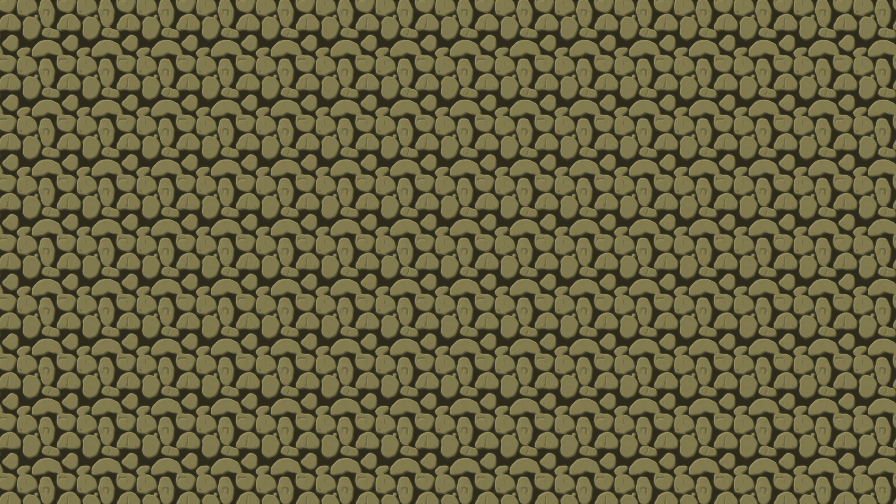
A Shadertoy shader for this texture:

```glsl
// Cobbled ground: a square tile of ten worn olive stones over dark earth, repeated.
// Each stone is a tilted, tapered, bent superellipse with a noisy outline;
// shifted copies of the distance field give lit and shaded rims.

const float TILES_ACROSS = 15.0;
const int STONES = 10;
const float ROUNDNESS = 2.5;       // superellipse exponent
const float SWELL = 1.04;          // overall stone size
const float WOBBLE = 0.035;        // roughness of the outlines
const float RIM = 0.027;           // rim width, in tiles
const float CRACK_WIDTH = 0.035;
const vec2 TO_LIGHT = vec2(-0.6, -0.8);  // y points down

const vec3 FACE = vec3(0.51, 0.48, 0.31);
const vec3 LIT = vec3(0.58, 0.55, 0.365);
const vec3 SHADE = vec3(0.42, 0.40, 0.26);
const vec3 CREVICE = vec3(0.33, 0.31, 0.20);
const vec3 EARTH = vec3(0.24, 0.23, 0.15);
const vec3 EARTH_DEEP = vec3(0.175, 0.165, 0.105);

// Centre and half size of each stone, in tiles from the top left
const vec4 PLACE[STONES] = vec4[](
    vec4(0.78, 0.815, 0.25, 0.115), vec4(0.39, 0.88, 0.115, 0.065),
    vec4(0.195, 0.724, 0.12, 0.125), vec4(0.104, 0.063, 0.155, 0.14),
    vec4(0.443, 0.089, 0.165, 0.15), vec4(0.78, 0.219, 0.12, 0.215),
    vec4(0.61, 0.284, 0.035, 0.035), vec4(0.156, 0.375, 0.18, 0.135),
    vec4(0.52, 0.479, 0.135, 0.19), vec4(0.85, 0.557, 0.14, 0.08));

// Tilt, taper towards the top and downward bend of the ends
const vec3 FORM[STONES] = vec3[](
    vec3(-0.12, 0.15, 1.1), vec3(-0.3, -0.1, 0.0),
    vec3(0.4, 0.2, 0.0), vec3(0.3, -0.1, 0.0),
    vec3(-0.35, 0.25, 0.0), vec3(-0.1, -0.12, 0.0),
    vec3(0.0, 0.0, 0.0), vec3(0.0, 0.35, 0.6),
    vec3(0.2, -0.12, 0.0), vec3(0.15, 0.1, 0.0));

float hash(vec2 p) {
    vec3 q = fract(p.xyx * vec3(0.1031, 0.1030, 0.0973));
    q += dot(q, q.yzx + 33.33);
    return fract((q.x + q.y) * q.z);
}

// Value noise that wraps once per tile
float tileNoise(vec2 p, float cells) {
    p *= cells;
    vec2 i = floor(p), f = fract(p);
    f = f * f * (3.0 - 2.0 * f);
    vec2 a = mod(i, cells), b = mod(i + 1.0, cells);
    return mix(mix(hash(a), hash(vec2(b.x, a.y)), f.x),
               mix(hash(vec2(a.x, b.y)), hash(b), f.x), f.y);
}

// Approximate signed distance to one stone about its own centre
float stone(vec2 p, vec2 halfSize, vec3 form) {
    float c = cos(form.x), s = sin(form.x);
    vec2 q = vec2(c * p.x + s * p.y, c * p.y - s * p.x);
    q.y -= form.z * (q.x * q.x - 0.3 * halfSize.x * halfSize.x);
    q.x /= 1.0 + form.y * clamp(q.y / halfSize.y, -1.2, 1.2);
    vec2 e = pow(abs(q) / halfSize + 1e-4, vec2(ROUNDNESS));
    float radius = pow(e.x + e.y, 1.0 / ROUNDNESS);
    return length(q) * (1.0 - 1.0 / radius);
}

// Signed distance to the nearest stone, negative inside
float stones(vec2 p) {
    float d = 1.0;
    for (int i = 0; i < STONES; i++) {
        vec2 offset = fract(p - PLACE[i].xy + 0.5) - 0.5;
        d = min(d, stone(offset, PLACE[i].zw * SWELL, FORM[i]));
    }
    return d + WOBBLE * (tileNoise(p, 11.0) - 0.5);
}

void mainImage(out vec4 fragColor, in vec2 fragCoord) {
    // Tile coordinates hang from the top edge
    float pixel = TILES_ACROSS / iResolution.x;
    vec2 p = vec2(fragCoord.x, iResolution.y - fragCoord.y) * pixel;
    float soft = 0.6 * pixel;

    float d = stones(p);
    float towardLight = stones(p + TO_LIGHT * RIM);
    float awayFromLight = stones(p - TO_LIGHT * RIM);

    // Earth darkens away from the stones
    float grain = tileNoise(p, 16.0);
    vec3 earth = mix(EARTH, EARTH_DEEP, smoothstep(0.0, 0.03, d + 0.02 * (grain - 0.5)));

    // Mottled face with short cracks, each with a lit lower lip
    vec3 face = FACE * (0.98 + 0.04 * grain);
    float vein = tileNoise(p + 0.37, 7.0) - 0.5;
    float lip = tileNoise(p + 0.37 + TO_LIGHT * 0.03, 7.0) - 0.5;
    float gate = smoothstep(0.5, 0.65, tileNoise(p + 0.11, 6.0))
               * smoothstep(-0.025, -0.055, d);
    face = mix(face, LIT, 0.6 * gate * smoothstep(2.0 * CRACK_WIDTH, CRACK_WIDTH, abs(lip)));
    face = mix(face, SHADE, gate * smoothstep(2.0 * CRACK_WIDTH, CRACK_WIDTH, abs(vein)));

    // Rims, lit on the upper left and shaded on the lower right
    face = mix(face, LIT, smoothstep(-soft, soft, towardLight));
    face = mix(face, SHADE, smoothstep(-soft, soft, awayFromLight));
    face = mix(face, CREVICE, smoothstep(0.0, RIM, awayFromLight) * 0.7);

    vec3 colour = mix(face, earth, smoothstep(-soft, soft, d));
    fragColor = vec4(colour, 1.0);
}
```
